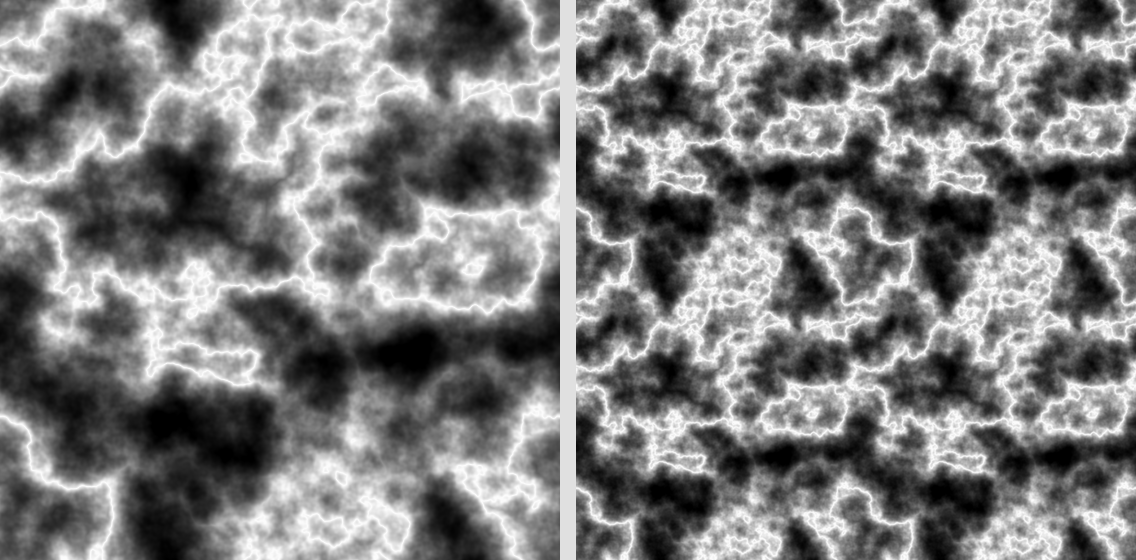
Left: one tile. Right: repeated 2 by 2.
Write a Shadertoy shader that draws this texture.

```glsl
// Tiling grey storm clouds with thin bright electric veins and soft dark creases.

#define VEIN_CELLS 4.0      // cells per canvas of the folded noise
#define CLOUD_CELLS 3.0     // cells per canvas of the level noise
#define OCTAVES 6
#define GAIN 0.5            // amplitude ratio between octaves
#define LEVEL 0.05          // average level at which veins appear
#define FALLOFF 2.6         // how fast brightness drops away from a vein
#define BLACK_POINT 0.15    // depth of the darkest clouds
#define CREASE_SOFT 0.03    // rounding of the dark creases
#define VEIN_SOFT 0.005     // rounding of the bright veins

const float TAU = 6.2831853;

float hash(vec2 p) {
    vec3 q = fract(vec3(p.xyx) * 0.1031);
    q += dot(q, q.yzx + 33.33);
    return fract((q.x + q.y) * q.z);
}

// Slope contribution of one lattice corner, wrapped to the period
float corner(vec2 cell, vec2 offset, float period, float seed) {
    float angle = TAU * hash(mod(cell, period) + seed);
    return dot(vec2(cos(angle), sin(angle)), offset);
}

// Gradient noise repeating every "period" cells
float gradientNoise(vec2 p, float period, float seed) {
    vec2 cell = floor(p);
    vec2 f = p - cell;
    vec2 w = f * f * f * (f * (f * 6.0 - 15.0) + 10.0);
    vec2 e = vec2(1.0, 0.0);
    float low = mix(corner(cell, f, period, seed),
                    corner(cell + e.xy, f - e.xy, period, seed), w.x);
    float high = mix(corner(cell + e.yx, f - e.yx, period, seed),
                     corner(cell + e.xx, f - e.xx, period, seed), w.x);
    return mix(low, high, w.y);
}

// Octaves double in frequency; each is shifted so lattices never line up
float fractalNoise(vec2 uv, float cells, float seed) {
    float sum = 0.0;
    float amplitude = 1.0;
    for (int i = 0; i < OCTAVES; i++) {
        float layer = float(i);
        vec2 shift = vec2(0.37, 0.71) * (layer + 1.0);
        sum += amplitude * gradientNoise(uv * cells + shift, cells, seed + 19.0 * layer);
        cells *= 2.0;
        amplitude *= GAIN;
    }
    return sum;
}

float softAbs(float x, float softness) {
    return sqrt(x * x + softness * softness);
}

void mainImage(out vec4 fragColor, in vec2 fragCoord) {
    vec2 uv = fragCoord / iResolution.xy;

    // First fold makes creases, second fold makes veins around them
    float crease = softAbs(fractalNoise(uv, VEIN_CELLS, 7.0), CREASE_SOFT);
    float level = LEVEL + fractalNoise(uv, CLOUD_CELLS, 151.0);
    float veinDistance = softAbs(crease - level, VEIN_SOFT);

    // Glow fades from white veins into black clouds
    float glow = exp(-FALLOFF * veinDistance);
    float grey = clamp(mix(-BLACK_POINT, 1.0, glow), 0.0, 1.0);
    fragColor = vec4(vec3(grey), 1.0);
}
```
